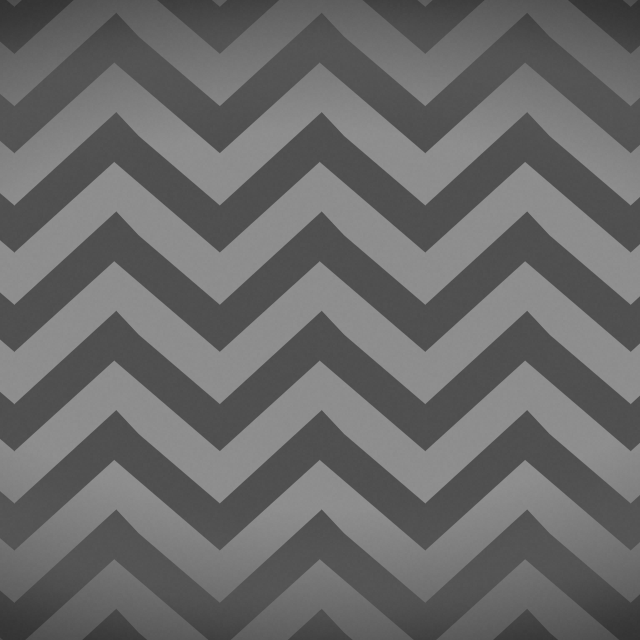
Write a three.js fragment shader that draws this pattern.

```glsl
// Grey zigzag stripes: dark chevron bands over a lighter ground, fading toward the rim.
// Each band lies between two piecewise-linear edges, repeated across with fract and
// up with mod; a soft vignette and a faint fabric grain finish the surface.

varying vec2 vUv;

const vec2 PERIOD = vec2(0.321, 0.1552);      // one zigzag across, one stripe pair up
const vec2 VALLEY = vec2(0.0225, 0.6055);     // lower edge of a dark band at a valley
const float VALLEY_THICKNESS = 0.0735;
const float EDGE_SOFTNESS = 0.0014;

float hash(vec2 p) {
  vec3 q = fract(vec3(p.xyx) * 0.1031);
  q += dot(q, q.yzx + 33.33);
  return fract((q.x + q.y) * q.z);
}

// Straight line through points a and b, evaluated at x
float lineAt(float x, vec2 a, vec2 b) {
  return mix(a.y, b.y, (x - a.x) / (b.x - a.x));
}

// Plain zigzag edge: valley at u = 0 and 1, summit between
float plainEdge(float u, vec2 summit) {
  return min(lineAt(u, vec2(0.0), summit), lineAt(u, summit, vec2(1.0, 0.0)));
}

// Zigzag edge whose right slope starts steep and eases at a bend
float bentEdge(float u, vec2 summit, vec2 bend) {
  float rightSlope = max(lineAt(u, summit, bend), lineAt(u, bend, vec2(1.0, 0.0)));
  return min(lineAt(u, vec2(0.0), summit), rightSlope);
}

// Signed vertical distance to the nearest dark band, negative inside
float bandDistance(vec2 p) {
  float u = fract((p.x - VALLEY.x) / PERIOD.x);
  float lower = VALLEY.y + plainEdge(u, vec2(0.486, 0.1415));
  float upper = VALLEY.y + VALLEY_THICKNESS
              + bentEdge(u, vec2(0.496, 0.1458), vec2(0.605, 0.1085));
  float center = 0.5 * (lower + upper);
  float v = mod(p.y - center + 0.5 * PERIOD.y, PERIOD.y) - 0.5 * PERIOD.y;
  return abs(v) - 0.5 * (upper - lower);
}

// Squared elliptical radius, stronger toward top and bottom
float rimRadius(vec2 p) {
  vec2 c = 2.0 * p - 1.0;
  return dot(c * c, vec2(0.25, 1.0));
}

float groundTone(float rim) {
  return 0.556 * (1.0 - 0.53 * max(rim - 0.35, 0.0));
}

float bandTone(float rim) {
  float lifted = mix(0.312, 0.33, smoothstep(0.3, 0.6, rim));
  return lifted * (1.0 - 0.38 * smoothstep(0.7, 1.25, rim));
}

// Fine grain, centred on zero
float grain(vec2 p, float cells) {
  return hash(floor(p * cells)) - 0.5;
}

void main() {
  float rim = rimRadius(vUv);
  float ground = smoothstep(-EDGE_SOFTNESS, EDGE_SOFTNESS, bandDistance(vUv));
  float tone = mix(bandTone(rim), groundTone(rim), ground);
  tone += 0.008 * grain(vUv, 384.0) + 0.006 * grain(vUv, 192.0);
  gl_FragColor = vec4(vec3(tone), 1.0);
}
```
